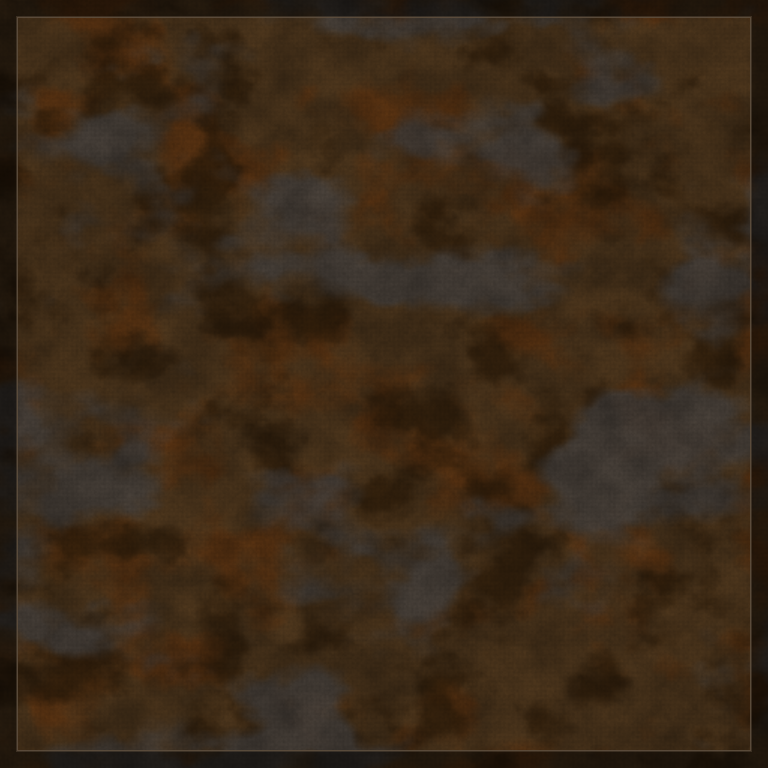
Reproduce this texture procedurally as a WebGL 2 fragment shader.

```glsl
#version 300 es
precision highp float;
// Dark rusted leather panel with slate stains, fine weave and a thin inset frame.

uniform vec2 u_resolution;
out vec4 fragColor;

const vec3 BROWN = vec3(0.250, 0.175, 0.092);
const vec3 RUST  = vec3(0.310, 0.165, 0.048);
const vec3 SLATE = vec3(0.235, 0.218, 0.205);
const vec3 UMBER = vec3(0.150, 0.092, 0.030);
const vec3 FRAME = vec3(0.365, 0.305, 0.240);

const float FRAME_INSET = 0.02246;
const float FRAME_WIDTH = 0.00195;
const float BORDER_SHADE = 0.50;

// Integer hash of a lattice cell, 0 to 1
float hash(ivec2 cell, uint seed) {
    uvec2 q = uvec2(cell + 4096) * uvec2(1597u, 3571u);
    uint n = (q.x ^ (q.y << 7u)) + seed * 7919u;
    n = (n ^ (n >> 15u)) * 73939u;
    n = (n ^ (n >> 13u)) * 19997u;
    n ^= n >> 16u;
    return float(n & 65535u) / 65535.0;
}

float valueNoise(vec2 p, uint seed) {
    ivec2 cell = ivec2(floor(p));
    vec2 f = fract(p);
    vec2 w = f * f * f * (f * (f * 6.0 - 15.0) + 10.0);
    float low  = mix(hash(cell, seed), hash(cell + ivec2(1, 0), seed), w.x);
    float high = mix(hash(cell + ivec2(0, 1), seed), hash(cell + ivec2(1, 1), seed), w.x);
    return mix(low, high, w.y);
}

// Layered noise, each octave turned to hide the lattice
float fbm(vec2 p, uint seed) {
    const mat2 TURN = mat2(0.8, 0.6, -0.6, 0.8);
    float sum = 0.0;
    float weight = 0.53;
    for (uint i = 0u; i < 4u; i++) {
        sum += weight * valueNoise(p, seed + i);
        p = TURN * p * 2.03 + 17.3;
        weight *= 0.5;
    }
    return sum;
}

// Soft patches of tint over the brown ground
vec3 stainedGround(vec2 p) {
    float rust  = smoothstep(0.48, 0.78, fbm(p * vec2(12.0, 14.0), 11u));
    float slate = smoothstep(0.49, 0.72, fbm(p * vec2(7.5, 11.0), 29u));
    float umber = smoothstep(0.46, 0.80, fbm(p * vec2(14.0, 17.0), 47u));
    float mottle = fbm(p * vec2(24.0, 28.0), 71u) - 0.5;
    vec3 color = mix(BROWN, RUST, 0.75 * rust);
    color = mix(color, UMBER, 0.80 * umber);
    color = mix(color, SLATE, 0.85 * slate);
    return color * (1.0 + 0.45 * mottle);
}

// Fine threads and grain, centred on zero
float weave(vec2 p) {
    float threads = sin(p.x * 1050.0) + sin(p.y * 1050.0);
    float grain = valueNoise(p * 300.0, 97u) - 0.5;
    float speck = valueNoise(p * 512.0, 113u) - 0.5;
    return 0.014 * threads + 0.07 * grain + 0.06 * speck;
}

float edgeDistance(vec2 p, vec2 extent) {
    vec2 d = min(p, extent - p);
    return min(d.x, d.y);
}

void main() {
    float unit = min(u_resolution.x, u_resolution.y);
    vec2 p = gl_FragCoord.xy / unit;
    float pixel = 1.0 / unit;
    float inset = edgeDistance(p, u_resolution / unit) - FRAME_INSET;

    vec3 color = stainedGround(p) * (1.0 + weave(p));

    // Shaded border outside the frame
    float inside = smoothstep(-pixel, pixel, inset);
    color *= mix(BORDER_SHADE, 1.0, inside);

    // Thin frame line
    float line = clamp((0.5 * FRAME_WIDTH - abs(inset)) / pixel + 0.5, 0.0, 1.0);
    color = mix(color, FRAME, 0.92 * line);

    fragColor = vec4(color, 1.0);
}
```
